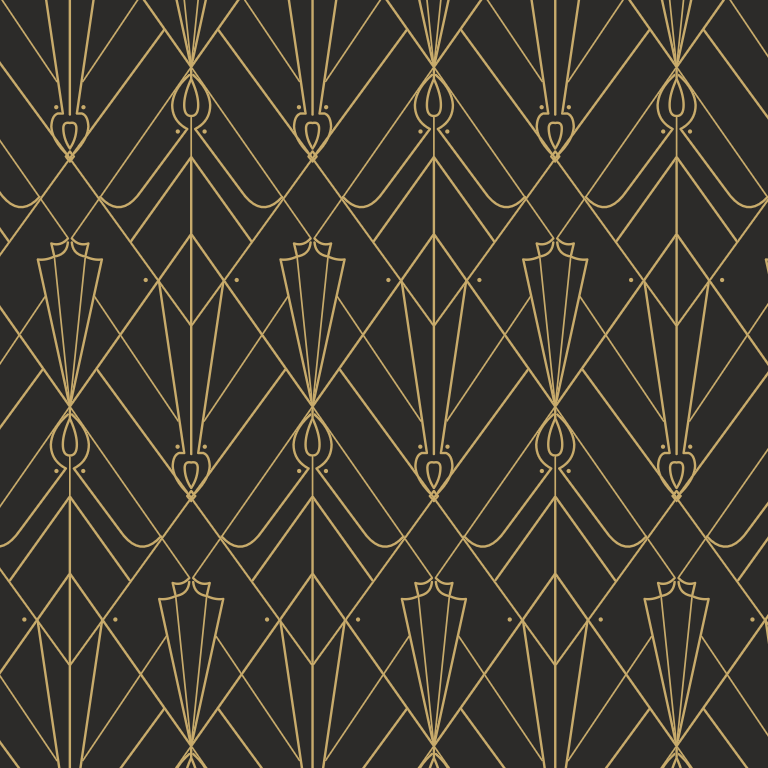
This pattern is drawn by a Shadertoy shader. Its source:

```glsl
// Art deco lattice of fine gold lines: fans, flames and pendants in half-drop columns on charcoal.
#define UNITS 768.0                    // drawing units per canvas height
#define HALF_WIDTH 121.35              // distance between neighbouring columns
#define PERIOD 679.0                   // vertical repeat of one column
#define ORIGIN vec2(191.2, 67.0)       // a fan node, measured from the top left
#define FINE 0.85                      // half widths of the strokes
#define BOLD 1.2
#define DOT_RADIUS 2.1
#define CURVE_STEPS 10
#define GROUND vec3(0.174, 0.170, 0.162)
#define GOLD vec3(0.785, 0.672, 0.420)

float segment(vec2 p, vec2 a, vec2 b) {
    vec2 ab = b - a;
    return length(p - a - ab * clamp(dot(p - a, ab) / dot(ab, ab), 0.0, 1.0));
}

// Quadratic curve, measured along short chords
float curve(vec2 p, vec2 a, vec2 b, vec2 c) {
    float d = 1e5;
    vec2 last = a;
    for (int i = 1; i <= CURVE_STEPS; i++) {
        float t = float(i) / float(CURVE_STEPS);
        vec2 next = mix(mix(a, b, t), mix(b, c, t), t);
        d = min(d, segment(p, last, next));
        last = next;
    }
    return d;
}

float dotMark(vec2 p, vec2 centre) {
    return length(p - centre) - DOT_RADIUS;
}

// Fan opening upward from the node, closed by a curled crown
float fan(vec2 p) {
    vec2 rib = vec2(15.5, -150.0), tip = vec2(18.5, -163.0), corner = vec2(32.0, -147.0);
    float d = segment(p, vec2(0), corner);
    d = min(d, segment(p, rib, tip));
    d = min(d, curve(p, corner, vec2(24, -146), rib));
    d = min(d, curve(p, rib, vec2(3, -152), vec2(2, -164)));
    d = min(d, curve(p, tip, vec2(9, -160), vec2(2, -168)));
    return min(d - BOLD, segment(p, vec2(0), rib) - FINE);
}

// Teardrop in an open calyx below the node
float flame(vec2 p) {
    float d = segment(p, vec2(0), vec2(0, 13));
    d = min(d, curve(p, vec2(0, 12), vec2(7, 27), vec2(7, 38)));
    d = min(d, curve(p, vec2(7, 38), vec2(7, 49), vec2(0, 49)));
    d = min(d, curve(p, vec2(2, 8), vec2(18, 22), vec2(19, 38)));
    d = min(d, curve(p, vec2(19, 38), vec2(19, 54), vec2(4, 62)));
    return min(d - BOLD, dotMark(p, vec2(13.4, 64.5)));
}

// Tulip pendant with a small diamond at its foot
float pendant(vec2 p) {
    float d = segment(p, vec2(7, 386), vec2(12, 386));
    d = min(d, curve(p, vec2(12, 386), vec2(18, 388), vec2(18.5, 399)));
    d = min(d, curve(p, vec2(18.5, 399), vec2(18, 412), vec2(3, 427)));
    d = min(d, curve(p, vec2(0, 395.5), vec2(7, 394), vec2(6.5, 402)));
    d = min(d, curve(p, vec2(6.5, 402), vec2(6, 412), vec2(0, 421)));
    d = min(d, segment(p, vec2(0, 424), vec2(4, 429)));
    d = min(d, segment(p, vec2(4, 429), vec2(0, 434)));
    return min(d - BOLD, dotMark(p, vec2(13.6, 379.7)));
}

// Straight diagonals, stem, spikes and hooked scrolls
float lattice(vec2 p) {
    float bold = segment(p, vec2(0, 90), vec2(0, 387));
    bold = min(bold, segment(p, vec2(0, 167), vec2(HALF_WIDTH, PERIOD * 0.5)));
    bold = min(bold, segment(p, vec2(0, 431), vec2(94.5, 302)));
    bold = min(bold, segment(p, vec2(0, 90), vec2(60, 174)));
    bold = min(bold, segment(p, vec2(32.4, 213), vec2(7, 386)));
    bold = min(bold, segment(p, vec2(4, 62), vec2(50, 124)));
    bold = min(bold, curve(p, vec2(50, 124), vec2(70, 153), vec2(91, 130)));

    float fine = segment(p, vec2(0), vec2(119.5, 171));
    fine = min(fine, segment(p, vec2(0, 49), vec2(0, 90)));
    fine = min(fine, segment(p, vec2(97, 229), vec2(13, 354)));
    fine = min(fine, segment(p, vec2(0, 259), vec2(HALF_WIDTH, 91.5)) - 0.2);
    return min(min(bold - BOLD, fine - FINE), dotMark(p, vec2(45.5, 213)));
}

// One mirrored column; p.x is the distance from its axis, p.y runs downward
float column(vec2 p) {
    p.y = mod(p.y + 180.0, PERIOD) - 180.0;
    return min(min(fan(p), flame(p)), min(pendant(p), lattice(p)));
}

void mainImage(out vec4 fragColor, in vec2 fragCoord) {
    float pixel = UNITS / iResolution.y;
    vec2 p = vec2(fragCoord.x, iResolution.y - fragCoord.y) * pixel - ORIGIN;

    // Fold onto one column and its half-drop neighbour
    p.x = abs(mod(p.x + HALF_WIDTH, 2.0 * HALF_WIDTH) - HALF_WIDTH);
    vec2 neighbour = vec2(HALF_WIDTH - p.x, p.y - 0.5 * PERIOD);
    float d = min(column(p), column(neighbour));

    float ink = clamp(0.5 - d / pixel, 0.0, 1.0);
    fragColor = vec4(mix(GROUND, GOLD, ink), 1.0);
}
```
